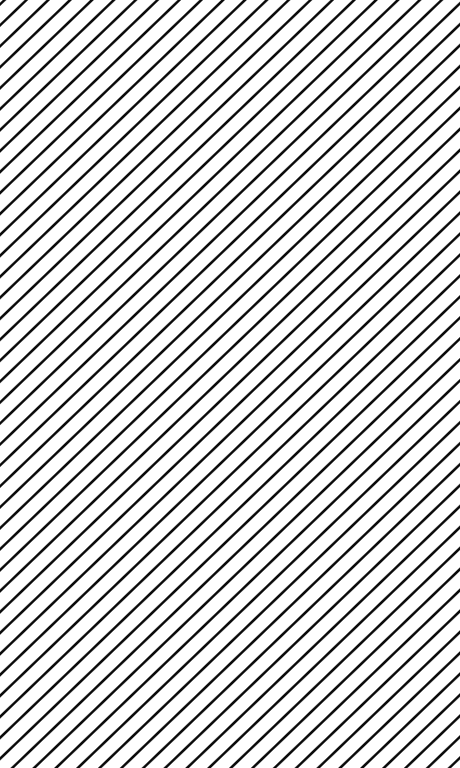
Give the GLSL for this pattern, as a WebGL 2 fragment shader.

```glsl
#version 300 es
precision highp float;

#define REPEATS vec2(21.05, 36.65) // stripes met across and down the canvas
#define PHASE 0.21                 // stripe offset at the top left, in periods
#define LINE_WIDTH 0.167           // stroke width, in periods
#define SOFTNESS 1.1               // edge ramp, in pixels
#define INK vec3(0.04)
#define PAPER vec3(1.0)

uniform vec2 u_resolution;
out vec4 fragColor;

// Distance to the nearest stripe centre, in periods
float stripeDistance(vec2 fromTopLeft) {
    float t = dot(fromTopLeft, REPEATS) - PHASE;
    return abs(fract(t + 0.5) - 0.5);
}

void main() {
    vec2 uv = gl_FragCoord.xy / u_resolution;
    float dist = stripeDistance(vec2(uv.x, 1.0 - uv.y));

    // One pixel measured across the stripes, in periods
    float pixel = length(REPEATS / u_resolution);
    float coverage = clamp((0.5 * LINE_WIDTH - dist) / (SOFTNESS * pixel) + 0.5, 0.0, 1.0);

    fragColor = vec4(mix(PAPER, INK, coverage), 1.0);
}
```
